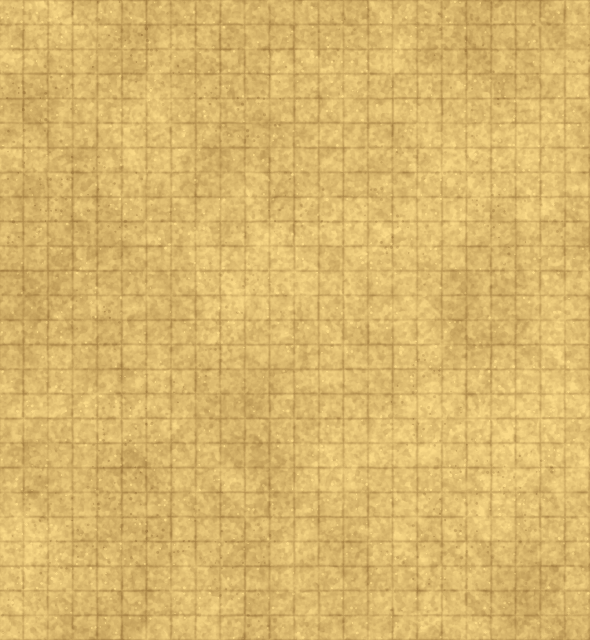
Reproduce this pattern procedurally as a WebGL 2 fragment shader.

```glsl
#version 300 es
precision highp float;
// Draws aged golden parchment ruled with a soft, worn brown square grid.

uniform vec2 u_resolution;
out vec4 fragColor;

const float ROWS = 26.0;                        // squares down the canvas
const vec2 GRID_SHIFT = vec2(0.05, 0.0);        // grid offset, in squares
const vec3 SHADE = vec3(0.73, 0.59, 0.33);
const vec3 GLOW = vec3(0.93, 0.80, 0.49);

// Three random values in 0..1 for a lattice cell.
vec3 hash3(vec2 cell, float seed) {
    vec3 p = fract(vec3(cell.xyx + seed) * vec3(0.1031, 0.1030, 0.0973));
    p += dot(p, p.yxz + 33.33);
    return fract((p.xxy + p.yzz) * p.zyx);
}

// Soft cellular noise, centred on zero: random tones blended by distance.
float cellTone(vec2 p, float seed) {
    vec2 base = floor(p);
    float total = 0.0;
    float weightSum = 0.0;
    for (int y = -1; y <= 1; y++) {
        for (int x = -1; x <= 1; x++) {
            vec2 cell = base + vec2(x, y);
            vec3 rnd = hash3(cell, seed);
            vec2 d = cell + rnd.xy - p;
            float weight = exp(-6.0 * dot(d, d));
            total += weight * rnd.z;
            weightSum += weight;
        }
    }
    return total / weightSum - 0.5;
}

// Sparse round flecks: one possible dot per cell, kept by chance.
float flecks(vec2 p, float chance, float radius, float seed) {
    vec2 cell = floor(p);
    vec3 rnd = hash3(cell, seed);
    float size = radius * mix(0.6, 1.2, fract(rnd.z * 57.0));
    vec2 centre = mix(vec2(0.35), vec2(0.65), rnd.xy);
    float d = length(p - cell - centre);
    return step(rnd.z, chance) * (1.0 - smoothstep(size * 0.4, size, d));
}

// Distance to the nearest whole number.
float lineDistance(float v) {
    return abs(fract(v + 0.5) - 0.5);
}

// Soft ruled line, never thinner than a pixel.
float softLine(float v, float halfWidth, float pixel) {
    float w = max(halfWidth, pixel);
    float d = lineDistance(v) / w;
    return exp(-d * d);
}

// Layered sines that bend a position slightly.
vec2 sway(vec2 p) {
    return sin(p.yx * 7.0 + vec2(0.4, 1.9)) + 0.5 * sin(p.yx * 17.0 + p * 5.0);
}

// Paper brightness: broad stains, mottling, then fine grain.
float paperTone(vec2 p) {
    vec2 bent = p + 0.025 * sway(p);
    float stains = 0.42 * cellTone(bent * 6.0, 3.0) + 0.30 * cellTone(bent * 15.0, 11.0);
    float mottle = 0.26 * cellTone(bent * 38.0, 23.0) + 0.30 * cellTone(p * 85.0, 31.0);
    float grain = 0.52 * cellTone(p * 175.0, 47.0) + 0.26 * cellTone(p * 290.0, 59.0);
    return 0.69 + stains + mottle + grain;
}

void main() {
    vec2 p = gl_FragCoord.xy / u_resolution.y;
    float pixel = ROWS / u_resolution.y;

    // Paper with dark pits and pale fibres.
    float tone = paperTone(p);
    float stained = smoothstep(-0.25, 0.3, cellTone(p * 9.0, 71.0));
    tone -= 0.50 * stained * flecks(p * 120.0, 0.10, 0.36, 83.0);
    tone += 0.48 * flecks(p * 130.0, 0.06, 0.34, 97.0);

    // Grid lines with a slight wobble and uneven ink.
    vec2 wobble = 0.03 * vec2(cellTone(p * 60.0, 101.0), cellTone(p * 60.0, 113.0));
    vec2 grid = p * ROWS + GRID_SHIFT + wobble;
    float vertical = softLine(grid.x, 0.052, pixel * 0.7);
    float horizontal = softLine(grid.y, 0.052, pixel * 0.7);
    float wear = 0.85 + 0.7 * cellTone(p * 32.0, 127.0) + 0.5 * cellTone(p * 130.0, 131.0);
    float ink = max(vertical, horizontal) + 0.2 * vertical * horizontal;
    tone -= 0.55 * clamp(wear, 0.35, 1.25) * ink;

    vec3 colour = mix(SHADE, GLOW, clamp(tone, -0.4, 1.25));
    fragColor = vec4(colour, 1.0);
}
```
